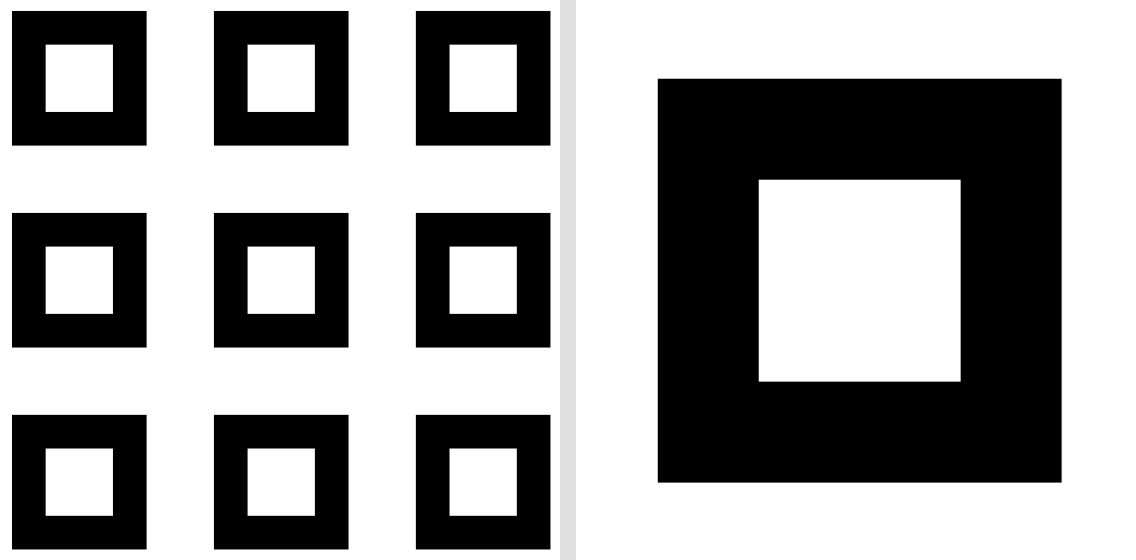
Left, the full canvas; right, a detail of the centre.
Reproduce this pattern procedurally as a Shadertoy shader.

```glsl
// Draws a three by three grid of thick black square rings on white.

const float BAND = 0.0601;                       // ring line width
const float PERIOD = 6.0 * BAND;                 // spacing of ring centres
const float OUTER_HALF = 2.0 * BAND;             // half side of the ring
const float HOLE_HALF = BAND;                    // half side of the hole
const vec2 GRID_CENTRE = vec2(0.5022, 0.4996);   // centre of the middle ring
const vec3 PAPER = vec3(1.0);
const vec3 INK = vec3(0.0);

// Antialiased coverage of a centred square
float squareCoverage(vec2 p, float halfSide, float pixel) {
    vec2 inside = clamp((halfSide - abs(p)) / pixel + 0.5, 0.0, 1.0);
    return inside.x * inside.y;
}

void mainImage(out vec4 fragColor, in vec2 fragCoord) {
    float pixel = 1.0 / iResolution.y;
    vec2 uv = fragCoord * pixel;

    // Repeat cells around the middle ring
    vec2 cell = (fract((uv - GRID_CENTRE) / PERIOD + 0.5) - 0.5) * PERIOD;

    // Solid square minus its hole
    float ring = squareCoverage(cell, OUTER_HALF, pixel)
               - squareCoverage(cell, HOLE_HALF, pixel);

    fragColor = vec4(mix(PAPER, INK, ring), 1.0);
}
```
